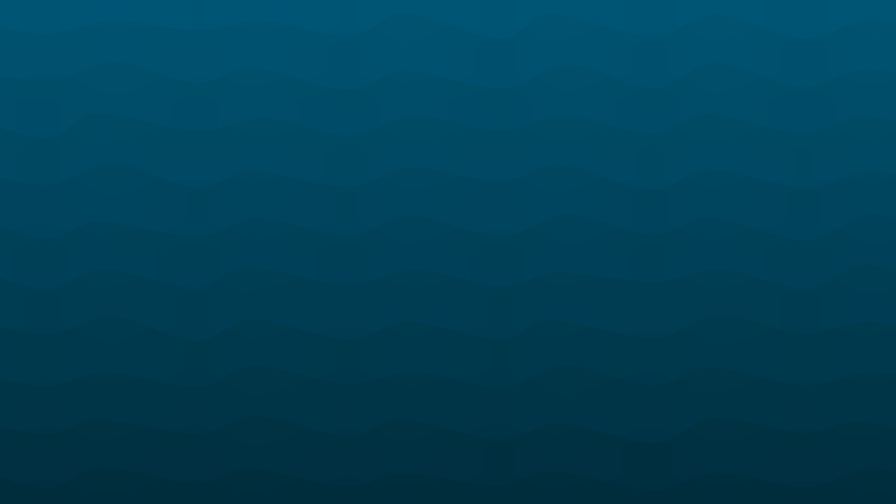
Give the GLSL for this background, as a Shadertoy shader.

```glsl
const float ROWS = 10.0;
const float WAVES = 5.9;          // waves across the canvas
const float FIRST_TROUGH = 0.31;  // in wavelengths from the left edge
const vec3 SURFACE = vec3(0.0, 0.332, 0.455);
const vec3 ABYSS = vec3(0.0, 0.175, 0.235);
const vec3 BAND_STEP = vec3(0.0, 0.009, 0.022);

float hash(vec2 p) {
    vec3 q = fract(vec3(p.xyx) * 0.1031);
    q += dot(q, q.yzx + 33.33);
    return fract((q.x + q.y) * q.z);
}

// Random height of a trough or crest, in row spacings
float swing(vec2 cell, float seed) {
    return mix(0.08, 0.28, hash(cell + seed));
}

// Skewed swell: short rise to the crest, long fall; positive is downward
float waveOffset(float x, float row) {
    float u = x * WAVES - FIRST_TROUGH;
    vec2 cell = vec2(floor(u) + 7.0, row + 3.0);
    float f = fract(u);
    float crestAt = mix(0.28, 0.45, hash(cell + 51.7));
    float crest = -swing(cell, 19.3);
    float trough = swing(cell, 83.1);
    float nextTrough = swing(cell + vec2(1.0, 0.0), 83.1);
    float rise = mix(trough, crest, smoothstep(0.0, crestAt, f));
    float fall = mix(crest, nextTrough, smoothstep(crestAt, 1.0, f));
    return f < crestAt ? rise : fall;
}

// Each band is darkest along its upper edge and brightens below it
vec3 bandColor(vec3 water, float depth) {
    return water + BAND_STEP * (depth - 0.5);
}

void mainImage(out vec4 fragColor, in vec2 fragCoord) {
    vec2 uv = fragCoord / iResolution.xy;
    float v = (1.0 - uv.y) * ROWS - 0.5;
    float row = floor(v + 0.5);

    // Distance below the nearest wave line and the one above it
    float below = v - row - waveOffset(uv.x, row);
    float belowPrevious = v - row + 1.0 - waveOffset(uv.x, row - 1.0);

    vec3 water = mix(ABYSS, SURFACE, uv.y);
    float edge = 0.75 * ROWS / iResolution.y;
    vec3 color = mix(bandColor(water, belowPrevious),
                     bandColor(water, below),
                     smoothstep(-edge, edge, below));
    fragColor = vec4(color, 1.0);
}
```
